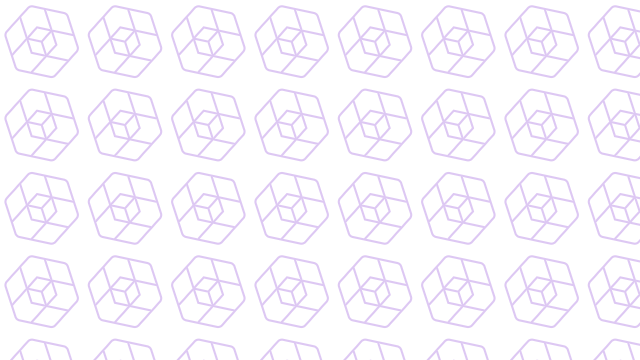
Give the GLSL for this pattern, as a Shadertoy shader.

```glsl
#define TILES_ACROSS 7.68
#define TILT 0.2094
#define OUTER_APOTHEM 0.392
#define CORNER_RADIUS 0.065
#define CUBE_RADIUS 0.18
#define HALF_STROKE 0.0127
#define LILAC vec3(0.868, 0.783, 0.953)
#define PAPER vec3(1.0)

const float PI = 3.14159265;
const float COS30 = 0.8660254;

float segmentDistance(vec2 p, vec2 a, vec2 b) {
    vec2 ab = b - a;
    vec2 ap = p - a;
    return length(ap - ab * clamp(dot(ap, ab) / dot(ab, ab), 0.0, 1.0));
}

// Fold the plane into one mirrored 60 degree wedge of three-fold symmetry
vec2 foldWedge(vec2 p) {
    float angle = mod(atan(p.y, p.x) - TILT, 2.0 * PI / 3.0) - PI / 3.0;
    return length(p) * vec2(cos(angle), abs(sin(angle)));
}

// Rounded hexagon outline; the wedge holds exactly one side
float outlineDistance(vec2 q) {
    vec2 side = vec2(dot(q, vec2(COS30, 0.5)), dot(q, vec2(-0.5, COS30)));
    float core = OUTER_APOTHEM - CORNER_RADIUS;
    float halfSide = core * 0.5 / COS30;
    vec2 toSide = side - vec2(core, clamp(side.y, -halfSide, halfSide));
    return abs(length(toSide) * sign(toSide.x) - CORNER_RADIUS);
}

// Small cube whose edges run on to the outer hexagon
float cubeDistance(vec2 q) {
    vec2 corner = vec2(CUBE_RADIUS, 0.0);
    vec2 nextCorner = CUBE_RADIUS * vec2(0.5, COS30);
    float reach = OUTER_APOTHEM / COS30 - CUBE_RADIUS;
    float spoke = segmentDistance(q, vec2(0.0), corner);
    float edge = segmentDistance(q, corner, nextCorner);
    float extension = segmentDistance(q, corner, corner + reach * vec2(0.5, COS30));
    return min(spoke, min(edge, extension));
}

void mainImage(out vec4 fragColor, in vec2 fragCoord) {
    // Square tiles counted from the top left corner
    float pixel = TILES_ACROSS / iResolution.x;
    vec2 grid = vec2(fragCoord.x, iResolution.y - fragCoord.y) * pixel;
    vec2 q = foldWedge(fract(grid) - 0.5);

    float d = min(outlineDistance(q), cubeDistance(q));
    float ink = clamp(0.5 + (HALF_STROKE - d) / pixel, 0.0, 1.0);
    fragColor = vec4(mix(PAPER, LILAC, ink), 1.0);
}
```
